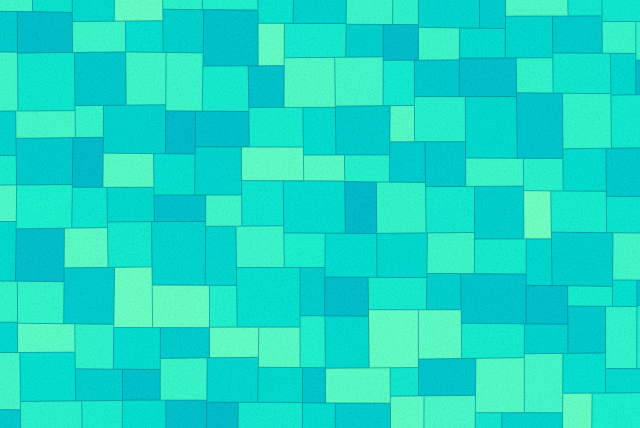
A WebGL 1 fragment shader for this background:

```glsl
precision highp float;

uniform vec2 u_resolution;

float hash(vec2 p) {
  vec3 q = fract(vec3(p.xyx) * vec3(0.1031, 0.1030, 0.0973));
  q += dot(q, q.yzx + 33.33);
  return fract((q.x + q.y) * q.z);
}

// Sideways shift of the line through a grid vertex, with a faint slant.
float lineShift(vec2 vertex, float along) {
  float slant = 0.03 * (hash(vertex + 71.0) - 0.5);
  return 0.56 * (hash(vertex + 19.0) - 0.5) + slant * along;
}

float verticalLine(vec2 vertex, vec2 q) {
  return vertex.x + lineShift(vertex, q.y - vertex.y);
}

float horizontalLine(vec2 vertex, vec2 q) {
  return vertex.y + lineShift(vertex, q.x - vertex.x);
}

// Inner distance to the tile of one grid cell; lines alternate direction
// from vertex to vertex, so the tiles interlock like pinwheels.
float tileDistance(vec2 cell, vec2 q, vec2 cellSize) {
  float odd = mod(cell.x + cell.y, 2.0);
  vec2 low = vec2(verticalLine(cell + vec2(0.0, odd), q),
                  horizontalLine(cell + vec2(1.0 - odd, 0.0), q));
  vec2 high = vec2(verticalLine(cell + vec2(1.0, 1.0 - odd), q),
                   horizontalLine(cell + vec2(odd, 1.0), q));
  vec2 inner = min(q - low, high - q) * cellSize;
  return min(inner.x, inner.y);
}

float ramp(float from, float to, float t) {
  return clamp((t - from) / (to - from), 0.0, 1.0);
}

// Blue teal through turquoise to pale mint.
vec3 palette(float t) {
  vec3 color = mix(vec3(0.0, 0.72, 0.78), vec3(0.0, 0.77, 0.79), ramp(0.0, 0.16, t));
  color = mix(color, vec3(0.0, 0.81, 0.79), ramp(0.16, 0.32, t));
  color = mix(color, vec3(0.01, 0.86, 0.80), ramp(0.32, 0.50, t));
  color = mix(color, vec3(0.10, 0.92, 0.79), ramp(0.50, 0.72, t));
  color = mix(color, vec3(0.29, 0.96, 0.77), ramp(0.72, 0.91, t));
  return mix(color, vec3(0.43, 0.98, 0.75), ramp(0.91, 1.0, t));
}

// Evenly spread tones that keep neighbouring tiles apart.
vec3 tileColor(vec2 cell) {
  return palette(fract(dot(cell, vec2(0.7549, 0.5698)) + 0.35 * hash(cell + 43.0)));
}

// Distance to the nearest cellular feature point.
float cellularNoise(vec2 p) {
  vec2 base = floor(p);
  float nearest = 2.0;
  for (int y = -1; y <= 1; y++) {
    for (int x = -1; x <= 1; x++) {
      vec2 cell = base + vec2(float(x), float(y));
      vec2 point = cell + vec2(hash(cell + 5.0), hash(cell + 57.0));
      nearest = min(nearest, distance(p, point));
    }
  }
  return nearest;
}

void main() {
  vec2 p = gl_FragCoord.xy / u_resolution.y;
  float pixel = 1.0 / u_resolution.y;
  vec2 cellSize = vec2(0.1035, 0.0995);
  vec2 q = p / cellSize + 0.4;

  // Blend the tiles that cover this pixel.
  vec3 color = vec3(0.0);
  float weightSum = 0.0;
  float inside = -1.0;
  for (int y = -1; y <= 1; y++) {
    for (int x = -1; x <= 1; x++) {
      vec2 cell = floor(q) + vec2(float(x), float(y));
      float d = tileDistance(cell, q, cellSize);
      float weight = clamp(d / pixel + 0.5, 0.0, 1.0);
      color += weight * tileColor(cell);
      weightSum += weight;
      inside = max(inside, d);
    }
  }
  color /= max(weightSum, 0.001);

  // Fine grain.
  color += 0.05 * (0.45 - cellularNoise(p / 0.005));

  // Hairline seams, by their coverage of the pixel.
  float halfWidth = 0.0011;
  float overlap = min(inside + 0.5 * pixel, halfWidth) - max(inside - 0.5 * pixel, -halfWidth);
  float seam = clamp(overlap / pixel, 0.0, 1.0);
  color = mix(color, vec3(0.0, 0.50, 0.56), 0.65 * seam);

  gl_FragColor = vec4(color, 1.0);
}
```
